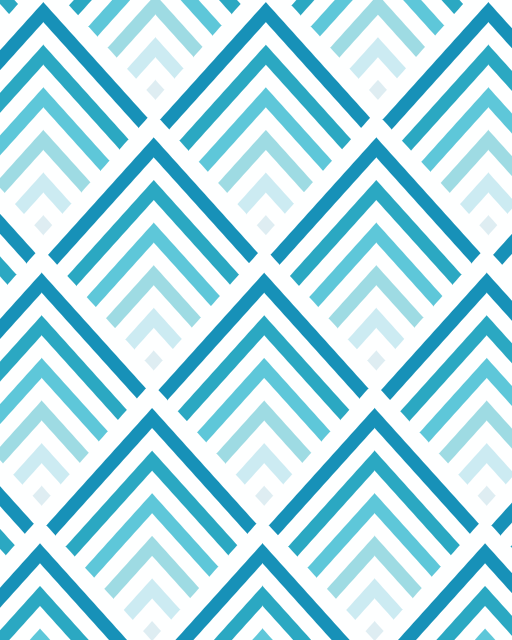
Reproduce this pattern procedurally as a Shadertoy shader.

```glsl
// Staggered diamonds, each made of nested chevrons that fade from deep teal at
// the top to a pale lozenge at the bottom. Two offset lattices of one tile are
// layered; each tile is cut from skewed distance bands. Units: canvas height.

const vec3 PAPER = vec3(0.995, 1.0, 1.0);
const vec2 TILE_PITCH = vec2(0.3477, 0.4228);
const vec2 FIRST_CENTRE = vec2(0.0128, -0.1082);
const float ROW_DRIFT = 0.0026;     // sideways creep of each row
const float HALF_HEIGHT = 0.18205;  // of one diamond
const float SLOPE = 1.11;           // rise over run of its sides
const float CUT_TILT = 0.016;       // left arms run slightly longer
const float BAND_PITCH = 0.06657;   // vertical step between chevrons
const float BAND_WIDTH = 0.03125;   // vertical thickness of a chevron
const float LAST_BAND = 5.0;

vec3 bandColour(int band) {
    vec3 tints[6] = vec3[6](
        vec3(0.09, 0.57, 0.72), vec3(0.17, 0.66, 0.76), vec3(0.37, 0.78, 0.85),
        vec3(0.62, 0.86, 0.89), vec3(0.80, 0.92, 0.95), vec3(0.87, 0.93, 0.95));
    return tints[band];
}

// Position relative to the nearest diamond centre of a drifting lattice.
vec2 latticeCell(vec2 p, vec2 pitch, float drift) {
    float row = round(p.y / pitch.y);
    p -= row * vec2(drift, pitch.y);
    p.x -= pitch.x * round(p.x / pitch.x);
    return p;
}

// Chevron stack: rgb is the band colour, a its coverage.
vec4 chevronDiamond(vec2 p, float pixel) {
    float side = SLOPE * abs(p.x);
    float depth = HALF_HEIGHT - p.y - side;
    float halfBand = 0.5 * BAND_WIDTH;
    float band = clamp(round((depth - halfBand) / BAND_PITCH), 0.0, LAST_BAND);

    float stripe = abs(depth - band * BAND_PITCH - halfBand) - halfBand;
    float lowerCut = side - p.y - HALF_HEIGHT + CUT_TILT * p.x;
    float dist = max(stripe, lowerCut) / length(vec2(1.0, SLOPE));
    return vec4(bandColour(int(band)), clamp(0.5 - dist / pixel, 0.0, 1.0));
}

vec3 layOver(vec3 base, vec4 layer) {
    return mix(base, layer.rgb, layer.a);
}

void mainImage(out vec4 fragColor, in vec2 fragCoord) {
    float pixel = 1.0 / iResolution.y;
    vec2 p = (fragCoord - 0.5 * iResolution.xy) * pixel - FIRST_CENTRE;
    vec2 halfStep = 0.5 * (TILE_PITCH + vec2(ROW_DRIFT, 0.0));

    // The second lattice sits half a tile across and up.
    vec3 colour = PAPER;
    for (int i = 0; i < 2; i++) {
        vec2 cell = latticeCell(p - float(i) * halfStep, TILE_PITCH, ROW_DRIFT);
        colour = layOver(colour, chevronDiamond(cell, pixel));
    }
    fragColor = vec4(colour, 1.0);
}
```
